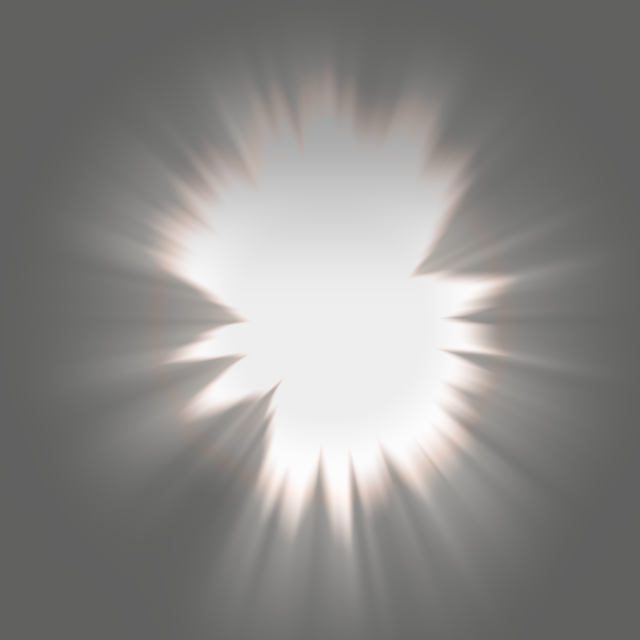
Reproduce this background procedurally as a Shadertoy shader.

```glsl
// Draws a white burst with a jagged rim that sends soft, warm grey rays over a dark grey field.

const vec2  CENTRE      = vec2(0.515, 0.497);
const vec3  FIELD       = vec3(0.380, 0.380, 0.378);
const vec3  WARM_RAY    = vec3(1.06, 0.97, 0.91);
const vec3  NEUTRAL_RAY = vec3(1.02, 1.00, 0.96);
const vec3  RIM_TINT    = vec3(0.030, -0.010, -0.025);
const float CORE_LIGHT  = 0.932;
const float TOP_SHADE   = 0.30;
const float SIDE_GLOW   = 0.055;
const float RAY_LIGHT   = 0.30;
const float RAY_START   = 0.10;
const float RAY_END     = 0.53;
const float INNER_LIGHT = 0.23;
const float HALO_RADIUS = 0.273;

// Main dark wedges: angle in degrees, radius of the tip, opening per degree
const int WEDGES = 14;
const vec3 WEDGE[WEDGES] = vec3[WEDGES](
    vec3(29., .126, .008), vec3(2., .172, .014), vec3(346., .174, .012),
    vec3(332., .195, .006), vec3(306., .235, .010), vec3(292., .207, .010),
    vec3(279., .222, .012), vec3(266., .200, .012), vec3(231., .130, .006),
    vec3(202., .129, .010), vec3(178., .129, .005), vec3(142., .235, .008),
    vec3(117., .225, .009), vec3(99., .270, .020));

float hash(vec2 p) {
    vec3 q = fract(p.xyx * 0.1031);
    q += dot(q, q.yzx + 33.33);
    return fract((q.x + q.y) * q.z);
}

// Value noise around the circle; it changes slowly along each ray
float streaks(float turn, float radius, float count) {
    vec2 p = vec2(turn * count, radius * 3.0 + count);
    vec2 cell = floor(p), f = fract(p);
    f = f * f * (3.0 - 2.0 * f);
    float left = mod(cell.x, count), right = mod(cell.x + 1.0, count);
    float near = mix(hash(vec2(left, cell.y)), hash(vec2(right, cell.y)), f.x);
    float far = mix(hash(vec2(left, cell.y + 1.0)), hash(vec2(right, cell.y + 1.0)), f.x);
    return mix(near, far, f.y);
}

float angleGap(float a, float b) {
    return abs(mod(a - b + 180.0, 360.0) - 180.0);
}

// Radius of the white core in one direction, before the fine fringe
float coreEdge(float degree) {
    float a = radians(degree);
    float edge = 0.254 - 0.038 * cos(2.0 * a) + 0.026 * sin(a);
    for (int i = 0; i < WEDGES; i++) {
        edge = min(edge, WEDGE[i].y + WEDGE[i].z * angleGap(degree, WEDGE[i].x));
    }
    return edge;
}

// Broad sectors where the outer rays are weak
float sectorShade(float degree, float radius) {
    float lowerLeft = exp(-pow(angleGap(degree, 234.0) / 13.0, 2.0));
    float upperRight = exp(-pow(angleGap(degree, 42.0) / 14.0, 2.0));
    float outer = smoothstep(0.23, 0.34, radius);
    return 1.0 - outer * (0.85 * lowerLeft + 0.50 * upperRight);
}

void mainImage(out vec4 fragColor, in vec2 fragCoord) {
    float size = min(iResolution.x, iResolution.y);
    vec2 uv = (fragCoord - 0.5 * iResolution.xy) / size + 0.5;
    vec2 p = uv - CENTRE;
    float radius = max(length(p), 1e-4);
    float turn = fract(atan(p.y, p.x) / 6.28319 + 1.0);
    float degree = turn * 360.0;

    // Jagged rim: sharp in the wedges, soft in the open gaps
    float broad = streaks(turn, radius, 26.0);
    float coarse = streaks(turn, radius, 58.0);
    float fine = streaks(turn, radius, 136.0);
    float edge = coreEdge(degree);
    float open = smoothstep(0.13, 0.27, edge);
    edge += 0.034 * (coarse - 0.5) + 0.030 * (fine - 0.5);
    float fade = mix(0.022, 0.085, open);
    float core = 1.0 - smoothstep(edge - 0.3 * fade, edge + fade, radius);

    // Core shading: grey towards the top, whiter near the sides
    float top = smoothstep(0.52, 0.85, uv.y);
    float light = CORE_LIGHT - TOP_SHADE * top;
    light += SIDE_GLOW * smoothstep(0.14, 0.23, radius) * (1.0 - top);
    vec3 coreColor = vec3(min(light, 1.0));

    // Rays: longer towards the bottom, dimmer behind the wedges
    float down = smoothstep(0.6, 1.0, -p.y / radius);
    float reach = radius * (1.0 - 0.15 * down);
    float grain = 0.30 * broad + 0.42 * coarse + 0.28 * fine;
    float ray = mix(0.65, 1.18, open) * mix(0.30, 1.70, grain);
    ray *= RAY_LIGHT * (1.0 - smoothstep(RAY_START, RAY_END, reach));
    ray *= sectorShade(degree, radius);

    // Scattered light that brightens the wedges close to the core
    ray += INNER_LIGHT * exp(-max(radius - 0.12, 0.0) / 0.07) * mix(0.7, 1.3, fine);
    vec3 rayTint = mix(WARM_RAY, NEUTRAL_RAY, smoothstep(0.17, 0.36, radius));
    vec3 color = FIELD + ray * rayTint;

    // Join the parts, then tint the rim and the thin halo
    color = mix(color, coreColor, core);
    color += RIM_TINT * 4.0 * core * (1.0 - core);
    float halo = exp(-pow((radius - HALO_RADIUS) / 0.014, 2.0));
    color += RIM_TINT * 0.7 * halo * (1.0 - top);
    fragColor = vec4(clamp(color, 0.0, 1.0), 1.0);
}
```
